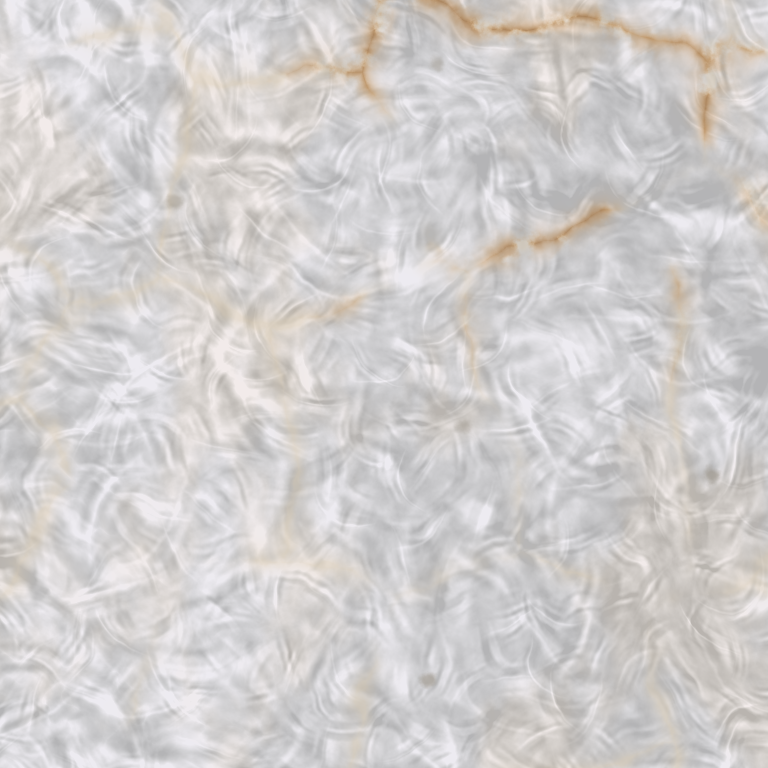
Write a Shadertoy shader that draws this texture.

```glsl
const vec3 DEEP_GREY = vec3(0.725, 0.725, 0.732);
const vec3 MID_GREY = vec3(0.817, 0.816, 0.826);
const vec3 MILK_WHITE = vec3(0.915, 0.908, 0.928);
const vec3 CREAM = vec3(0.86, 0.80, 0.70);
const vec3 OCHRE = vec3(0.76, 0.56, 0.33);
const vec3 RUST = vec3(0.50, 0.37, 0.27);
const vec3 SPOT_BROWN = vec3(0.58, 0.55, 0.50);
const vec3 WARM_SHIFT = vec3(0.018, 0.0, -0.026);
const float VEIN_SCALE = 3.4;
const float VEIN_WARP = 0.11;
const float FEATHER_CONTRAST = 0.95;
const float HAIR_STRENGTH = 0.34;
const float GRAIN_CONTRAST = 0.85;
const float CLOUD_CONTRAST = 0.95;
const float SPOT_RADIUS = 0.014;
const float PI = 3.14159;
const mat2 OCTAVE_TURN = mat2(0.8, 0.6, -0.6, 0.8);

vec2 hash2(vec2 p) {
    vec3 q = fract(p.xyx * vec3(0.1031, 0.1030, 0.0973));
    q += dot(q, q.yzx + 33.33);
    return fract((q.xx + q.yz) * q.zy);
}

float noise(vec2 p) {
    vec2 i = floor(p), f = p - i;
    f = f * f * (3.0 - 2.0 * f);
    vec2 e = vec2(1.0, 0.0);
    return mix(mix(hash2(i).x, hash2(i + e).x, f.x),
               mix(hash2(i + e.yx).x, hash2(i + e.xx).x, f.x), f.y);
}

float fbm(vec2 p) {
    float sum = 0.0, amp = 0.52;
    for (int i = 0; i < 5; i++) {
        sum += amp * noise(p);
        p = OCTAVE_TURN * p * 2.03 + 7.1;
        amp *= 0.5;
    }
    return sum;
}

// Thin bright net around darker grains
float web(vec2 p) {
    float coarse = 1.0 - abs(2.0 * noise(p) - 1.0);
    float fine = 1.0 - abs(2.0 * noise(OCTAVE_TURN * p * 2.1 + 3.7) - 1.0);
    return pow(0.6 * coarse + 0.4 * fine, 3.0) - 0.33;
}

// Overlapping crystal sprays: x is signed streaks, y is single bright hairs
vec2 fibres(vec2 q, float seed) {
    vec2 cell = floor(q), sum = vec2(0.0);
    for (int j = -1; j <= 1; j++)
    for (int i = -1; i <= 1; i++) {
        vec2 id = cell + vec2(i, j);
        vec2 place = hash2(id + seed), look = hash2(id + seed + 71.0);
        float angle = PI * (look.x + 0.6 * noise(id * 0.3 + seed));
        vec2 axis = vec2(cos(angle), sin(angle)), d = q - id - place;
        float along = dot(d, axis);
        float across = dot(d, vec2(-axis.y, axis.x)) + (look.y - 0.5) * along * along;
        float fade = max(0.0, 1.0 - along * along - 2.5 * across * across);
        float streak = noise(vec2(along * 1.3, across * 9.0) + id * 17.0) - 0.5;
        float hair = 1.0 - smoothstep(0.0, 0.055, abs(across + 0.04 * streak));
        sum += vec2(fade * fade * streak, hair * fade * step(0.45, place.y) * look.y);
    }
    return sum;
}

// Distance to the borders of a jittered cell pattern
float crackDistance(vec2 q) {
    vec2 cell = floor(q), f = q - cell, nearest = vec2(9.0);
    for (int j = -1; j <= 1; j++)
    for (int i = -1; i <= 1; i++) {
        vec2 g = vec2(i, j), r = g + hash2(cell + g + 23.0) - f;
        if (dot(r, r) < dot(nearest, nearest)) nearest = r;
    }
    float edge = 9.0;
    for (int j = -2; j <= 2; j++)
    for (int i = -2; i <= 2; i++) {
        vec2 g = vec2(i, j), r = g + hash2(cell + g + 23.0) - f, gap = r - nearest;
        if (dot(gap, gap) > 0.0001) edge = min(edge, dot(0.5 * (r + nearest), normalize(gap)));
    }
    return edge;
}

void mainImage(out vec4 fragColor, in vec2 fragCoord) {
    vec2 p = fragCoord / iResolution.xy;
    vec2 bend = vec2(fbm(p * 5.0 + 2.0), fbm(p * 5.0 + 41.0)) - 0.5;
    vec2 warped = p + 0.06 * bend;

    // Milky, mottled left side against a smoother right side
    float cloud = fbm(p * 4.0 + 13.0) - 0.5;
    float milky = 1.0 - smoothstep(0.1, 0.7, p.x + 0.9 * cloud);
    float tone = 0.47 + CLOUD_CONTRAST * cloud + 0.2 * (milky - 0.4);
    tone += (0.16 + 0.34 * milky) * web(warped * 24.0);
    tone += GRAIN_CONTRAST * (fbm(warped * 48.0) - 0.5);

    // Fibres at three sizes
    float scale = 6.0;
    for (int i = 0; i < 3; i++) {
        vec2 spray = fibres(warped * scale + 5.0, 19.0 * float(i));
        tone += FEATHER_CONTRAST * spray.x + HAIR_STRENGTH * spray.y;
        scale *= 1.85;
    }
    tone = clamp(tone, -0.1, 1.08);
    vec3 color = tone < 0.5 ? mix(DEEP_GREY, MID_GREY, tone * 2.0)
                            : mix(MID_GREY, MILK_WHITE, tone * 2.0 - 1.0);

    // Faint warm haze
    float haze = smoothstep(0.5, 0.68, fbm(warped * vec2(7.0, 4.0) + 31.0));
    color += WARM_SHIFT * haze;

    // Veins: broad cream, broken ochre, thin rust cores
    float vein = crackDistance((p + VEIN_WARP * bend) * VEIN_SCALE) / VEIN_SCALE;
    float breakup = fbm(p * 38.0 + 9.0);
    vein = max(0.0, vein + 0.018 * (breakup - 0.5));
    float patches = fbm(p * 5.5 + 57.0);
    float stained = smoothstep(0.42, 0.75, p.y) * smoothstep(0.3, 0.5, p.x);
    float cream = exp(-vein / 0.009) * smoothstep(0.36, 0.6, patches);
    float ochre = exp(-vein / 0.011) * smoothstep(0.47, 0.64, patches) * stained;
    float rust = exp(-vein / 0.004) * smoothstep(0.55, 0.7, patches) * stained;
    color = mix(color, CREAM, 0.5 * cream);
    color = mix(color, OCHRE, 0.85 * ochre * smoothstep(0.28, 0.58, breakup));
    color = mix(color, RUST, 0.6 * rust * smoothstep(0.42, 0.62, breakup));

    // Sparse brownish mineral spots
    vec2 spotCell = floor(p * 6.0), pick = hash2(spotCell + 83.0);
    vec2 centre = (spotCell + 0.25 + 0.5 * hash2(spotCell + 11.0)) / 6.0;
    float reach = length(p - centre) + 0.022 * (breakup - 0.5);
    float spot = 1.0 - smoothstep(0.2 * SPOT_RADIUS, SPOT_RADIUS, reach);
    color = mix(color, SPOT_BROWN, 0.6 * spot * step(0.82, pick.x) * (0.5 + 0.5 * pick.y));

    fragColor = vec4(clamp(color, 0.0, 1.0), 1.0);
}
```
